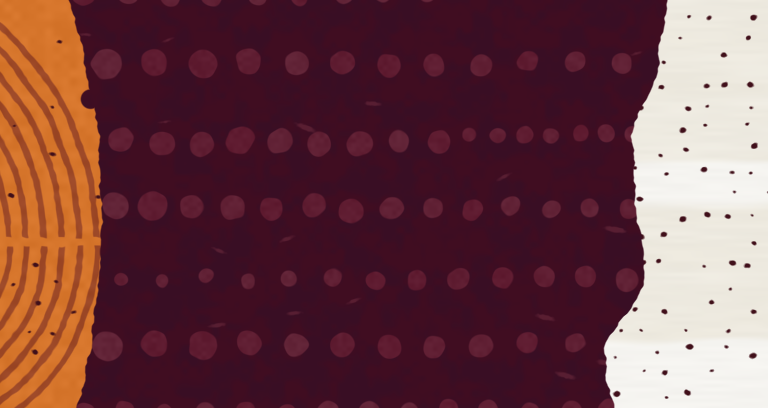
A WebGL 1 fragment shader for this background:

```glsl
precision highp float;
uniform vec2 u_resolution;

// Palette
const vec3 WINE = vec3(0.25, 0.05, 0.13);
const vec3 PLUM = vec3(0.225, 0.055, 0.14);
const vec3 DOT_ROSE = vec3(0.39, 0.145, 0.22);
const vec3 DOT_RED = vec3(0.37, 0.09, 0.175);
const vec3 ORANGE = vec3(0.84, 0.46, 0.17);
const vec3 RING_BROWN = vec3(0.61, 0.28, 0.15);
const vec3 PAPER = vec3(0.96, 0.955, 0.94);
const vec3 CREAM = vec3(0.93, 0.915, 0.875);
const vec3 SPECK = vec3(0.25, 0.06, 0.10);

// Layout, in canvas heights
const float SEAM_Y = 0.407;
const float RING_GAP = 0.043;
const float RING_HALF_WIDTH = 0.0075;
const vec2 NOTCH = vec2(0.222, 0.757);
const float NOTCH_RADIUS = 0.024;
const float SPECK_CELL = 0.055;
const float CHIP_CELL = 0.16;

float hash(vec2 p) {
  return fract(sin(dot(p, vec2(127.1, 311.7))) * 43758.5);
}

float noise(vec2 p) {
  vec2 i = floor(p), f = fract(p);
  f = f * f * (3.0 - 2.0 * f);
  return mix(mix(hash(i), hash(i + vec2(1, 0)), f.x),
             mix(hash(i + vec2(0, 1)), hash(i + vec2(1, 1)), f.x), f.y);
}

float fill(float d, float aa) {
  return 1.0 - smoothstep(-aa, aa, d);
}

mat2 rotation(float a) {
  return mat2(cos(a), -sin(a), sin(a), cos(a));
}

// One row of uneven dots: start = first centre, radii = first and last size
void dotRow(inout vec3 col, vec2 p, vec2 start, float gap, float count, vec2 radii, float seed, float aa) {
  float i = clamp(floor((p.x - start.x) / gap + 0.5), 0.0, count - 1.0);
  vec2 id = vec2(i, seed);
  vec2 jitter = vec2(hash(id), hash(id + 17.0)) - 0.5;
  vec2 q = p - start - vec2(i * gap, 0.0) - jitter * vec2(0.007, 0.014);
  q = rotation(0.6 + jitter.x) * q;
  q.x *= 0.87 + 0.2 * hash(id + 5.0);
  float r = mix(radii.x, radii.y, smoothstep(0.0, 1.0, i / (count - 1.0)));
  r *= 0.92 + 0.18 * hash(id + 9.0);
  float d = length(q) - r + (noise(p * 45.0) - 0.5) * 0.006;
  vec3 tint = mix(DOT_ROSE, DOT_RED, hash(id + 31.0) * 0.7);
  tint += (noise(p * 90.0) - 0.5) * 0.035;
  col = mix(col, tint, fill(d, aa) * 0.95);
}

// Sparse flecks, at most one per cell
float flecks(vec2 p, float cell, float chance, vec2 size, float seed, float aa) {
  vec2 id = floor(p / cell) + seed;
  vec2 centre = 0.25 + 0.5 * vec2(hash(id), hash(id + 7.0));
  vec2 q = rotation(hash(id + 3.0) - 0.5) * (fract(p / cell) - centre) * cell;
  float scale = 0.35 + 0.65 * hash(id + 11.0);
  float d = (length(q / size) - scale) * size.y + (noise(p * 160.0) - 0.5) * 0.002;
  return fill(d, aa) * step(hash(id + 23.0), chance);
}

// Growth rings, with separate centres above and below the seam
vec3 wood(vec2 p, float aa) {
  float upper = step(SEAM_Y, p.y);
  vec2 centre = vec2(mix(-0.294, -0.466, upper), SEAM_Y);
  float outer = mix(0.534, 0.703, upper);
  float s = (outer - length(p - centre)) / RING_GAP + (noise(p * 14.0) - 0.5) * 0.16;
  float d = abs(fract(s + 0.5) - 0.5) * RING_GAP - RING_HALF_WIDTH;
  float ring = fill(d + (noise(p * 70.0) - 0.5) * 0.003, aa) * step(-0.5, s);
  float seam = abs(p.y - SEAM_Y) - 0.007 - 0.007 * noise(p * 60.0);
  ring *= 1.0 - fill(seam, aa);
  vec3 col = mix(ORANGE, RING_BROWN, ring) + (noise(p * 50.0) - 0.5) * 0.04;
  return mix(col, SPECK, flecks(p, SPECK_CELL, 0.2, vec2(0.009, 0.006), 40.0, aa));
}

// Pale and cream bands with horizontal grain
vec3 paper(vec2 p, float aa) {
  float y = p.y + (noise(p * vec2(5.0, 20.0)) - 0.5) * 0.025;
  float cream = smoothstep(0.155, 0.175, y) - smoothstep(0.48, 0.52, y) + smoothstep(0.59, 0.61, y);
  cream *= 0.75 + 0.4 * noise(p * vec2(3.0, 28.0));
  vec3 col = mix(PAPER, CREAM, cream) + (noise(p * vec2(12.0, 110.0)) - 0.5) * 0.02;
  return mix(col, SPECK, flecks(p, SPECK_CELL, 0.5, vec2(0.009, 0.007), 80.0, aa));
}

void main() {
  vec2 p = gl_FragCoord.xy / u_resolution.y;
  float aa = 1.0 / u_resolution.y;

  // Mottled ground and faint chips
  vec3 col = mix(WINE, PLUM, smoothstep(0.35, 0.7, 0.6 * noise(p * 22.0) + 0.4 * noise(p * 55.0)));
  col = mix(col, DOT_ROSE, 0.7 * flecks(p, CHIP_CELL, 0.25, vec2(0.026, 0.007), 3.0, aa));

  // Dot rows, top to bottom
  dotRow(col, p, vec2(0.208, 1.010), 0.105, 9.0, vec2(0.027, 0.020), 1.0, aa);
  dotRow(col, p, vec2(0.265, 0.845), 0.1145, 12.0, vec2(0.034, 0.024), 2.0, aa);
  dotRow(col, p, vec2(0.299, 0.652), 0.0970, 9.0, vec2(0.031, 0.028), 3.0, aa);
  dotRow(col, p, vec2(1.150, 0.667), 0.0674, 7.0, vec2(0.017, 0.021), 4.0, aa);
  dotRow(col, p, vec2(0.279, 0.490), 0.0973, 14.0, vec2(0.033, 0.021), 5.0, aa);
  dotRow(col, p, vec2(0.297, 0.318), 0.1034, 13.0, vec2(0.016, 0.028), 6.0, aa);
  dotRow(col, p, vec2(0.265, 0.155), 0.1145, 12.0, vec2(0.034, 0.024), 2.0, aa);
  dotRow(col, p, vec2(0.208, -0.010), 0.0990, 14.0, vec2(0.022, 0.025), 7.0, aa);

  // Torn side panels
  float tear = (noise(vec2(p.y * 26.0, 4.0)) - 0.5) * 0.010 + (noise(vec2(p.y * 90.0, 8.0)) - 0.5) * 0.005;
  float leftEdge = 0.25 - 0.28 * (p.y - 0.473) * (p.y - 0.473) + tear;
  float woodShape = max(p.x - leftEdge, NOTCH_RADIUS - distance(p, NOTCH));
  col = mix(col, wood(p, aa), fill(woodShape, aa));

  float rightEdge = 1.505 - 0.02 * smoothstep(0.0, 0.1, p.y) + 0.093 * smoothstep(0.14, 0.32, p.y)
    - 0.026 * smoothstep(0.34, 0.55, p.y) + 0.06 * smoothstep(0.66, 0.86, p.y)
    + 0.02 * smoothstep(0.85, 1.0, p.y) - tear;
  col = mix(col, paper(p, aa), fill(rightEdge - p.x, aa));

  gl_FragColor = vec4(col, 1.0);
}
```
